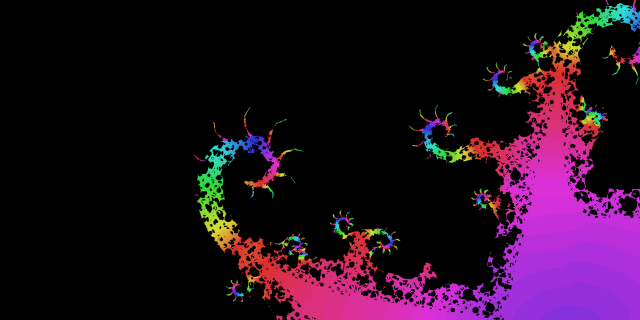
Write a Shadertoy shader that draws this background.

```glsl
// Rainbow fractal coastline with curling, feathered arms on black.

const float BLEND = 70.0;

float hash(vec2 p) {
    return fract(sin(dot(p, vec2(127.1, 311.7))) * 43758.5453);
}

vec3 hsv(float h, float s, float v) {
    vec3 k = abs(fract(h + vec3(0.0, 2.0, 1.0) / 3.0) * 6.0 - 3.0) - 1.0;
    return v * mix(vec3(1.0), clamp(k, 0.0, 1.0), s);
}

vec2 polar(float angle) {
    return vec2(cos(angle), sin(angle));
}

// Tapered capsule: signed distance and position along its axis.
vec2 capsule(vec2 p, vec2 a, vec2 b, float ra, float rb) {
    vec2 axis = b - a;
    float t = clamp(dot(p - a, axis) / dot(axis, axis), 0.0, 1.0);
    return vec2(length(p - a - axis * t) - mix(ra, rb, t), t);
}

// Exponential smooth union; shape sums weight, hue and local width.
void join(inout vec3 shape, float d, float hue, float width) {
    shape += exp(-BLEND * min(d, 1.0)) * vec3(1.0, hue, width);
}

void limb(inout vec3 shape, vec2 p, vec2 a, vec2 b, vec2 radii, vec2 hues) {
    vec2 c = capsule(p, a, b, radii.x, radii.y);
    join(shape, c.x, mix(hues.x, hues.y, c.y), mix(radii.x, radii.y, c.y));
}

void nearest(inout vec3 best, float d, float hue, float width) {
    if (d < best.x) best = vec3(d, hue, width);
}

vec2 spiral(float t, float size, float start) {
    float turn = 6.6 * t;
    return size * (0.2 + 0.8 * exp(-0.65 * turn)) * polar(start - turn);
}

// Clockwise spiral arm with hooked tendrils on its outer side.
void curl(inout vec3 shape, vec2 p, vec2 center, float size, float start) {
    p -= center;
    if (length(p) > 2.5 * size) return;
    vec3 best = vec3(1.0, 1.0, 0.0);
    for (int i = 0; i < 40; i++) {
        float t = float(i) / 40.0;
        vec2 a = spiral(t, size, start);
        vec2 b = spiral(t + 0.025, size, start);
        float width = size * mix(0.17, 0.025, t);
        vec2 c = capsule(p, a, b, width, width - 0.0036 * size);
        float hue = 1.0 + 1.1 * pow(t + 0.025 * c.y, 0.6);
        nearest(best, c.x, hue, width);

        if (i % 4 == 2) {
            float reach = size * (0.14 + 0.28 * pow(sin(3.1 * t), 2.0));
            float angle = start - 6.6 * t + 0.6;
            for (float k = 0.0; k < 4.0; k++) {
                b = a + reach * 0.32 * polar(angle - 0.12 * k * k);
                float thick = max(size * 0.055 * exp2(-k), 0.0018);
                c = capsule(p, a, b, thick, max(0.5 * thick, 0.0015));
                nearest(best, c.x, hue + 0.15 * (k + c.y), thick);
                a = b;
            }
        }
    }
    join(shape, best.x, best.y, best.z);
}

// Carve scattered round bays out of the rim, in ever finer octaves.
float carveBays(vec2 p, float d, float width) {
    float scale = 9.0;
    d -= 0.15 * min(width, 0.06);
    for (int i = 0; i < 4; i++) {
        p = mat2(0.8, 0.6, -0.6, 0.8) * p + 0.37;
        vec2 cell = floor(p * scale);
        vec2 jitter = vec2(hash(cell), hash(cell + 19.0)) - 0.5;
        float radius = mix(0.16, 0.4, hash(cell + 47.0));
        float disc = length(fract(p * scale) - 0.5 - 0.25 * jitter) - radius;
        float depth = min(0.4 / scale, 0.35 * width);
        d = max(d, min(-disc / scale, d + depth));
        scale *= 1.8;
    }
    return d;
}

void mainImage(out vec4 fragColor, in vec2 fragCoord) {
    vec2 p = fragCoord / iResolution.y;
    vec3 shape = vec3(1e-36, 1e-36, 0.0);

    // Body and its side lobes
    limb(shape, p, vec2(0.78, 0.21), vec2(0.99, 0.057), vec2(0.047, 0.117), vec2(1.03, 0.93));
    limb(shape, p, vec2(0.99, 0.057), vec2(1.46, -0.12), vec2(0.117, 0.22), vec2(0.93, 0.83));
    limb(shape, p, vec2(1.12, 0.24), vec2(1.107, 0.1), vec2(0.036, 0.057), vec2(1.0, 0.92));
    limb(shape, p, vec2(1.333, 0.16), vec2(1.315, 0.09), vec2(0.016, 0.047), vec2(0.95, 0.88));
    limb(shape, p, vec2(1.8, -0.09), vec2(1.72, 0.41), vec2(0.34, 0.13), vec2(0.83, 0.84));
    limb(shape, p, vec2(1.8, 0.14), vec2(2.06, 0.14), vec2(0.26), vec2(0.83));
    limb(shape, p, vec2(1.72, 0.41), vec2(1.75, 0.78), vec2(0.13, 0.052), vec2(0.84, 1.01));
    limb(shape, p, vec2(1.5, 0.536), vec2(1.667, 0.48), vec2(0.021, 0.073), vec2(1.02, 0.87));
    limb(shape, p, vec2(1.56, 0.37), vec2(1.69, 0.32), vec2(0.02, 0.078), vec2(0.97, 0.84));
    limb(shape, p, vec2(1.86, 0.61), vec2(1.77, 0.557), vec2(0.024, 0.047), vec2(1.0, 0.88));
    limb(shape, p, vec2(1.667, 0.74), vec2(1.74, 0.727), vec2(0.016, 0.042), vec2(1.03, 0.98));

    // Spiral arms, large then small
    curl(shape, p, vec2(0.794, 0.474), 0.24, 4.5);
    curl(shape, p, vec2(1.958, 0.857), 0.22, 3.5);
    curl(shape, p, vec2(1.375, 0.59), 0.12, -0.44);
    curl(shape, p, vec2(1.57, 0.758), 0.075, -0.2);
    curl(shape, p, vec2(1.68, 0.857), 0.055, -0.4);
    curl(shape, p, vec2(1.203, 0.242), 0.058, 3.0);
    curl(shape, p, vec2(1.076, 0.302), 0.055, -0.95);
    curl(shape, p, vec2(0.927, 0.237), 0.04, 3.5);
    curl(shape, p, vec2(1.867, 0.635), 0.045, -1.8);
    curl(shape, p, vec2(1.51, 0.38), 0.045, -0.3);
    curl(shape, p, vec2(0.745, 0.1), 0.055, 0.9);

    // Rim, then hue in flat steps with a violet core
    float d = carveBays(p, -log(shape.x) / BLEND, shape.z / shape.x);
    float core = length((p - vec2(1.78, -0.03)) / vec2(0.57, 0.43));
    float hue = shape.y / shape.x - 0.085 * (1.0 - min(core, 1.0));
    hue = floor(hue * 80.0) / 80.0;
    float edge = 0.7 / iResolution.y;
    fragColor = vec4(hsv(hue, 0.78, 0.86) * smoothstep(edge, -edge, d), 1.0);
}
```
